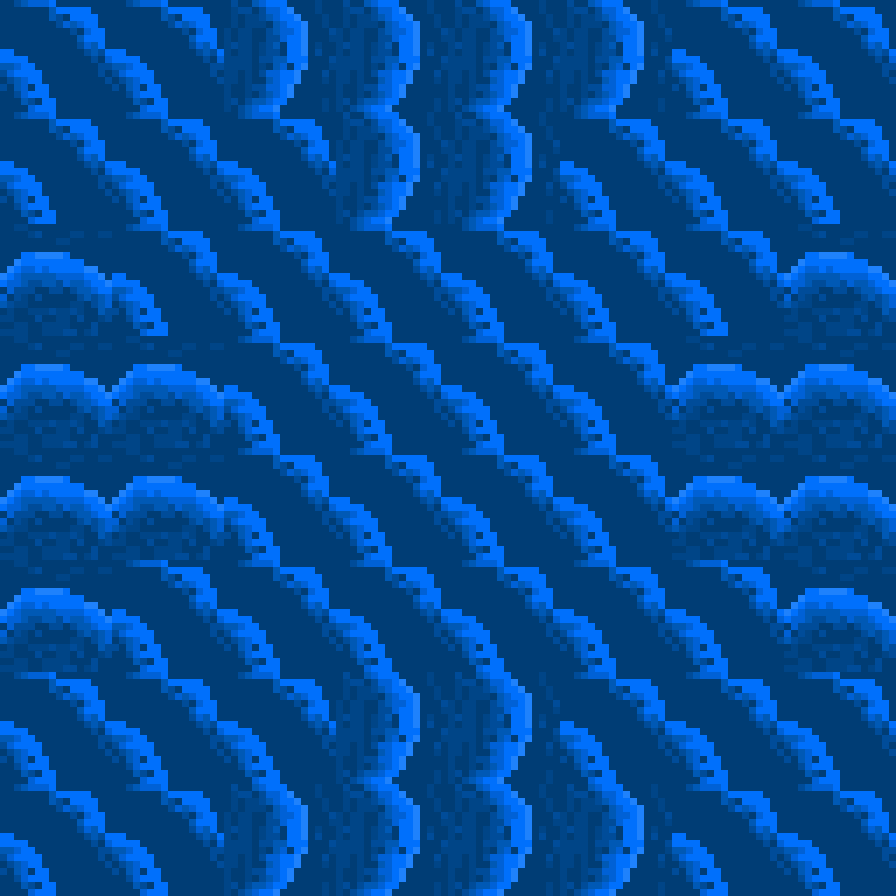
A Shadertoy shader for this texture:

```glsl
// Pixel-art water: 8 x 8 tiles of 16 x 16 texels, repeating at the canvas edges.
// Diagonal scalloped waves fill most tiles; crests facing up or right fill
// the wedges at the sides. Outline formulas give a depth, hashed into tones.

const vec3 NAVY = vec3(0.0, 0.24, 0.46);

float hash(vec2 p) {
    vec3 q = fract(p.xyx * 0.1031);
    q += dot(q, q.yzx + 33.33);
    return fract((q.x + q.y) * q.z);
}

// Five flat tones, from deep water to bright foam
vec3 tone(float v) {
    vec3 c = NAVY;
    if (v > 0.12) c = vec3(0.0, 0.30, 0.60);
    if (v > 0.36) c = vec3(0.0, 0.35, 0.71);
    if (v > 0.54) c = vec3(0.0, 0.38, 0.84);
    if (v > 0.74) c = vec3(0.0, 0.44, 0.99);
    return c;
}

// Right-hand outline of the diagonal wave: a small and a large arc per tile
float diagonalEdge(float row) {
    float r = mod(row - 1.0, 16.0) + 1.0;
    float small = 11.72 + 3.5 * sqrt(max(0.0, 1.0 - pow(abs(6.0 - r) / 6.0, 2.0)));
    float large = 14.75 + 9.5 * sqrt(max(0.0, 1.0 - pow(abs(16.0 - r) / 10.0, 2.0)));
    return row - r + floor(r < 6.5 ? small : large);
}

// cell.x runs right, cell.y runs down
vec3 diagonalWave(vec2 cell) {
    float edge = diagonalEdge(cell.y);
    float depth = mod(edge - 1.0 - cell.x, 16.0);
    float width = 6.3 + 1.3 * cos(6.28319 * (cell.y - 2.0) / 8.0);
    if (depth > width) return NAVY;
    float v = 1.0 - depth / width + 0.55 * (hash(cell + 7.0) - 0.5);
    if (depth < edge - diagonalEdge(cell.y - 2.0)) v += 0.1;
    if (depth > 1.5 && hash(cell + 51.0) > 0.92) v = 0.0;
    // Texels open to the water above or beside them are foam
    if (depth < max(1.0, edge - diagonalEdge(cell.y - 1.0))) v = 1.0;
    return tone(v);
}

// cell.x runs along the crest, cell.y runs outward from it
vec3 crest(vec2 cell, float seed) {
    float s = pow((cell.x + 0.5) / 16.0, 0.75);
    float edge = floor(8.2 + 4.3 * pow(4.0 * s * (1.0 - s), 0.8));
    float depth = edge - 1.0 - cell.y;
    float grain = hash(cell + seed);
    float dash = hash(vec2(floor(cell.x / 2.0), cell.y) + seed + 20.0);
    vec3 dull = vec3(0.0, 0.27, 0.53);

    // Broken dashes on the open water
    if (depth < 0.0) {
        if (cell.y < 12.5 || dash > 0.5) return NAVY;
        return grain > 0.75 ? tone(0.2) : dull;
    }
    if (depth < 0.5) return grain > 0.2 ? vec3(0.12, 0.51, 0.99) : tone(1.0);
    if (depth < 5.5) {
        if (depth > 1.5 && grain > 0.93) return NAVY;
        return tone(1.08 - 0.17 * depth + 0.35 * (grain - 0.5));
    }
    // Dim streaks in the trough behind the crest
    if (grain > 0.88) return tone(0.2);
    return dash > 0.45 ? dull : NAVY;
}

vec3 texel(vec2 p) {
    vec2 tile = mod(floor(p / 16.0), 8.0);
    vec2 cell = mod(floor(p), 16.0);
    vec2 away = abs(tile - 3.5);
    float down = 15.0 - cell.y;
    if (away.x - away.y > 1.5) return crest(cell, 3.0);
    if (away.y - away.x > 1.5) return crest(vec2(down, cell.x), 90.0);
    return diagonalWave(vec2(cell.x, down));
}

void mainImage(out vec4 fragColor, in vec2 fragCoord) {
    // Four samples per pixel smooth the texel edges at any size
    vec3 color = vec3(0.0);
    for (int i = 0; i < 4; i++) {
        vec2 offset = vec2(i % 2, i / 2) * 0.5 - 0.25;
        color += texel((fragCoord + offset) / iResolution.xy * 128.0);
    }
    fragColor = vec4(color / 4.0, 1.0);
}
```
